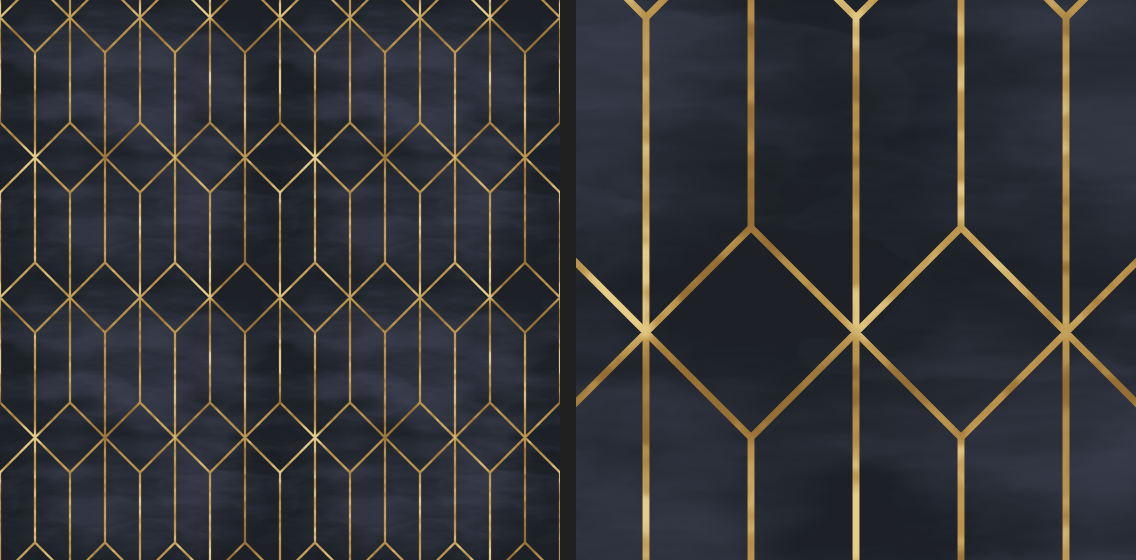
Left, the full canvas; right, a detail of the centre.
Give the GLSL for this pattern, as a WebGL 1 fragment shader.

```glsl
precision highp float;
// Half-drop lattice of thin gold foil lines over a dark blue-black watercolour wash.

uniform vec2 u_resolution;

const float COLUMNS = 8.0;         // lattice cells across the canvas
const float ROW_PITCH = 2.0;       // distance between star rows, in cells
const float ROW_START = 0.75;      // lower edge of the first full row, in cells
const float HALF_LINE = 0.0165;    // half line width, in cells
const float WASH_TILES = 2.0;      // repeats of the wash and foil wear
const vec3 INK_DARK = vec3(0.112, 0.127, 0.153);
const vec3 INK_LIGHT = vec3(0.218, 0.236, 0.295);
const vec3 GOLD_DARK = vec3(0.58, 0.43, 0.20);
const vec3 GOLD_MID = vec3(0.73, 0.58, 0.30);
const vec3 GOLD_LIGHT = vec3(0.90, 0.80, 0.53);

float hash(vec2 p) {
  return fract(sin(dot(p, vec2(127.1, 311.7))) * 43758.5453);
}

// Value noise that wraps after the given number of lattice steps.
float tiledNoise(vec2 p, vec2 period) {
  vec2 i = floor(p);
  vec2 f = fract(p);
  f = f * f * (3.0 - 2.0 * f);
  vec2 lo = mod(i, period);
  vec2 hi = mod(i + 1.0, period);
  return mix(mix(hash(lo), hash(vec2(hi.x, lo.y)), f.x),
             mix(hash(vec2(lo.x, hi.y)), hash(hi), f.x), f.y);
}

float tiledFbm(vec2 tile, vec2 period) {
  float sum = 0.0;
  float weight = 0.5;
  for (int octave = 0; octave < 5; octave++) {
    sum += weight * tiledNoise(tile * period, period);
    period *= 2.0;
    weight *= 0.5;
  }
  return sum / 0.96875;
}

float segmentDistance(vec2 p, vec2 a, vec2 b) {
  vec2 ab = b - a;
  float t = clamp(dot(p - a, ab) / dot(ab, ab), 0.0, 1.0);
  return length(p - a - ab * t);
}

// Position folded into one quadrant around the nearest star of the row.
vec2 foldToStar(vec2 cell) {
  float y = cell.y - ROW_START;
  float shift = 0.5 * mod(floor(y / ROW_PITCH) + 1.0, 2.0);
  float x = fract(cell.x - shift + 0.5) - 0.5;
  return abs(vec2(x, mod(y, ROW_PITCH) - 0.5 * ROW_PITCH));
}

float latticeDistance(vec2 q) {
  vec2 corner = vec2(0.5);
  float diagonal = segmentDistance(q, vec2(0.0), corner);
  float starStem = segmentDistance(q, vec2(0.0), vec2(0.0, 1.0));
  float cornerStem = segmentDistance(q, corner, vec2(0.5, 1.0));
  return min(diagonal, min(starStem, cornerStem));
}

vec3 inkWash(vec2 tile) {
  vec2 warp = vec2(tiledFbm(tile + 0.37, vec2(4.0)),
                   tiledFbm(tile + 0.71, vec2(4.0, 6.0))) - 0.5;
  vec2 flow = tile + warp * vec2(0.22, 0.10);
  float clouds = tiledFbm(flow, vec2(3.0, 5.0));
  float streaks = tiledFbm(tile + warp * 0.05, vec2(4.0, 20.0));
  float grain = tiledNoise(tile * vec2(48.0, 160.0), vec2(48.0, 160.0));

  // Soft body, plus overlapping layers with a crisp drying edge.
  float tone = smoothstep(0.27, 0.80, clouds * 0.72 + streaks * 0.28);
  float layer = tiledFbm(flow + vec2(0.23, 0.59), vec2(2.0, 6.0));
  tone += 0.14 * (smoothstep(0.50, 0.53, layer) - smoothstep(0.53, 0.72, layer));
  tone += 0.16 * (streaks - 0.5) + 0.07 * (grain - 0.5);
  return mix(INK_DARK, INK_LIGHT, clamp(tone, 0.0, 1.0));
}

vec3 goldFoil(vec2 tile, float starGlow) {
  float sheen = tiledFbm(tile + 0.13, vec2(7.0));
  float fleck = tiledNoise(tile * 64.0, vec2(64.0));
  float lustre = sheen + 0.26 * (fleck - 0.5) + 0.28 * starGlow * sheen;
  vec3 gold = mix(GOLD_DARK, GOLD_MID, smoothstep(0.22, 0.52, lustre));
  return mix(gold, GOLD_LIGHT, smoothstep(0.50, 0.82, lustre));
}

void main() {
  vec2 uv = gl_FragCoord.xy / u_resolution.y;
  vec2 tile = uv * WASH_TILES;
  float pixel = COLUMNS / u_resolution.y;

  vec2 q = foldToStar(uv * COLUMNS);
  float line = latticeDistance(q) - HALF_LINE;
  float coverage = 1.0 - smoothstep(-0.6 * pixel, 0.6 * pixel, line);
  float starGlow = exp(-dot(q, q) * 45.0);

  vec3 color = mix(inkWash(tile), goldFoil(tile, starGlow), coverage);
  gl_FragColor = vec4(color, 1.0);
}
```
